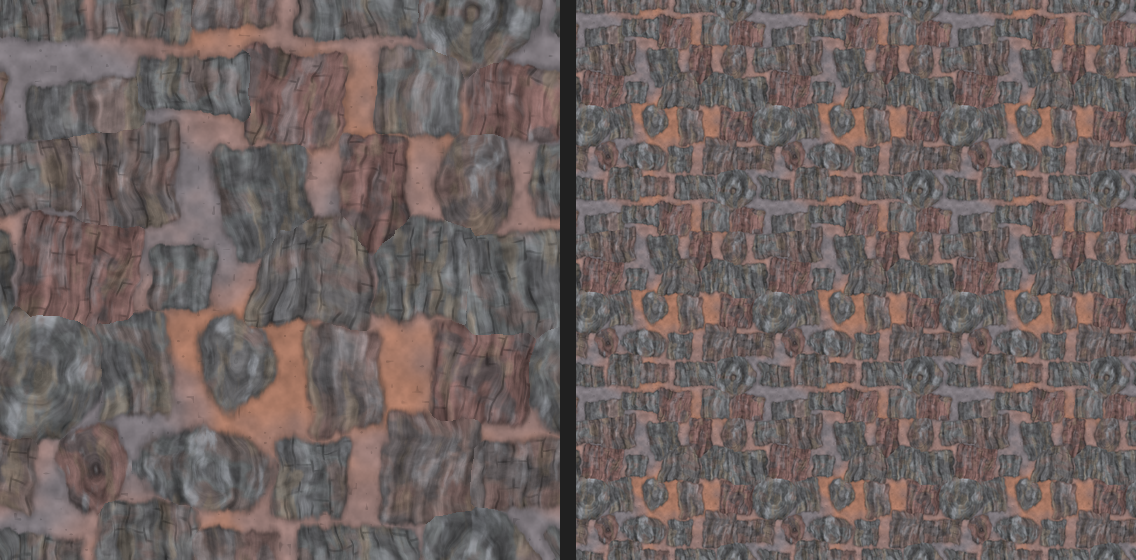
Left, the tile; right, the same tile 3 across and 3 down.
Reproduce this texture procedurally as a three.js fragment shader.

```glsl
// Wall of weathered petrified wood blocks set in pink and mauve mortar, tiling.
varying vec2 vUv;

const float TAU = 6.2831853;
const vec2 GRID = vec2(5.0, 6.0);      // stones across and up, rows must be even
const vec2 NO_WRAP = vec2(997.0);      // period for noise local to one stone

const vec3 SLATE = vec3(0.375, 0.385, 0.39);
const vec3 BROWN = vec3(0.395, 0.345, 0.335);
const vec3 CHARCOAL = vec3(0.29, 0.285, 0.295);
const vec3 RUST = vec3(0.43, 0.33, 0.32);
const vec3 OCHRE = vec3(0.46, 0.41, 0.35);
const vec3 PALE_BLUE = vec3(0.49, 0.50, 0.52);
const vec3 MAUVE = vec3(0.505, 0.48, 0.50);
const vec3 PINK = vec3(0.61, 0.495, 0.475);
const vec3 ORANGE = vec3(0.67, 0.48, 0.40);

struct Stone {
  float dist;   // signed distance to the edge
  vec2 local;   // position from the stone centre
  vec2 id;      // wrapped cell of the stone
  float oval;   // 1 for a rounded log slice
};

float hash(vec2 p) {
  vec3 q = fract(p.xyx * 0.1031);
  q += dot(q, q.yzx + 33.33);
  return fract((q.x + q.y) * q.z);
}

vec2 hash2(vec2 p) {
  return vec2(hash(p), hash(p + 57.0));
}

vec2 wrapCell(vec2 cell, vec2 period) {
  return floor(mod(cell + 0.5, period));
}

mat2 rotation(float angle) {
  return mat2(cos(angle), sin(angle), -sin(angle), cos(angle));
}

float noise(vec2 p, vec2 period) {
  vec2 i = floor(p);
  vec2 f = fract(p);
  f = f * f * (3.0 - 2.0 * f);
  float a = hash(wrapCell(i, period));
  float b = hash(wrapCell(i + vec2(1.0, 0.0), period));
  float c = hash(wrapCell(i + vec2(0.0, 1.0), period));
  float d = hash(wrapCell(i + 1.0, period));
  return mix(mix(a, b, f.x), mix(c, d, f.x), f.y);
}

float fbm(vec2 p, vec2 period) {
  float sum = 0.0;
  float amp = 0.54;
  for (int i = 0; i < 4; i++) {
    sum += amp * noise(p, period);
    p *= 2.0;
    period *= 2.0;
    amp *= 0.5;
  }
  return sum;
}

float boxDistance(vec2 p, vec2 halfSize, float corner) {
  vec2 q = abs(p) - halfSize + corner;
  return length(max(q, 0.0)) + min(max(q.x, q.y), 0.0) - corner;
}

// Nearest stone among jittered, staggered cells.
Stone findStone(vec2 uv, vec2 grid) {
  Stone best = Stone(10.0, vec2(0.0), vec2(0.0), 0.0);
  vec2 cell = floor(uv * grid);
  for (int y = -1; y <= 1; y++) {
    for (int x = -1; x <= 1; x++) {
      vec2 c = cell + vec2(float(x), float(y));
      vec2 id = wrapCell(c, grid);
      vec2 centre = c + 0.5 + 0.32 * (hash2(id + 11.0) - 0.5);
      centre.x += 0.5 * mod(id.y, 2.0) - 0.25;
      float oval = step(0.84, hash(id + 41.0));
      vec2 halfSize = mix(vec2(0.28, 0.30), vec2(0.62, 0.64), hash2(id + 23.0)) / grid;
      halfSize.y *= 1.0 + 0.2 * oval;
      vec2 p = rotation(0.24 * (hash(id + 31.0) - 0.5)) * ((uv * grid - centre) / grid);
      float ellipse = (length(p / halfSize) - 1.0) * min(halfSize.x, halfSize.y);
      float d = mix(boxDistance(p, halfSize, 0.016), ellipse, oval);
      if (d < best.dist) best = Stone(d, p, id, oval);
    }
  }
  return best;
}

// Dark joints between split columns of wood.
float splitLines(vec2 p, float columns) {
  float x = p.x * columns + 0.15 * sin(p.y * 38.0);
  float row = p.y * 17.0 + 9.0 * hash(vec2(floor(x) + 50.0, 3.0));
  float side = 1.0 - smoothstep(0.02, 0.12, min(fract(x), 1.0 - fract(x)));
  float end = 1.0 - smoothstep(0.01, 0.06, min(fract(row), 1.0 - fract(row)));
  return max(side, end * 0.8) * smoothstep(0.3, 0.65, noise(p * 45.0 + 90.0, NO_WRAP));
}

vec3 stoneColor(Stone s) {
  vec2 seed = s.id * 29.0 + 100.0;
  float kind = hash(s.id + 61.0);
  vec2 grain = rotation(0.3 * (kind - 0.5)) * s.local;
  grain.x = mix(grain.x, length(s.local * vec2(1.0, 0.6)), s.oval);
  grain.x += mix(0.004, 0.016, s.oval) * (noise(s.local * 30.0 + seed, NO_WRAP) - 0.5);
  float fibre = fbm(grain * vec2(72.0, 8.0) + seed, NO_WRAP);
  float grit = fbm(s.local * 70.0 + seed + 20.0, NO_WRAP);
  float patches = fbm(s.local * 19.0 + seed + 40.0, NO_WRAP);
  float stain = fbm(s.local * vec2(36.0, 14.0) + seed + 80.0, NO_WRAP);
  vec3 col = mix(SLATE, BROWN, smoothstep(0.35, 0.6, kind));
  col = mix(col, RUST, smoothstep(0.78, 0.9, kind));
  col = mix(col, mix(BROWN, RUST, kind), 0.7 * smoothstep(0.48, 0.66, patches));
  col = mix(col, CHARCOAL, 0.65 * smoothstep(0.5, 0.34, patches));
  col = mix(col, OCHRE, 0.5 * smoothstep(0.56, 0.74, stain));
  col = mix(col, PALE_BLUE, smoothstep(0.46, 0.28, stain) * mix(0.4, 0.8, s.oval));
  col *= 0.34 + 0.92 * fibre + 0.44 * grit;
  float split = splitLines(grain, 38.0) * step(0.4, hash(s.id + 71.0));
  return col * (1.0 - 0.26 * split * (1.0 - s.oval));
}

vec3 mortarColor(vec2 uv) {
  float drift = 0.15 * sin(TAU * (uv.x - 0.3)) + 0.1 * sin(TAU * (uv.x + 2.0 * uv.y));
  float warmth = fbm(uv * 5.0, vec2(5.0)) + drift;
  vec3 col = mix(MAUVE, PINK, smoothstep(0.36, 0.68, warmth));
  col = mix(col, ORANGE, smoothstep(0.68, 0.9, warmth));
  col *= 0.82 + 0.32 * fbm(uv * 40.0, vec2(40.0));
  float pits = smoothstep(0.86, 0.96, noise(uv * 110.0, vec2(110.0)));
  return col * (1.0 - 0.14 * pits);
}

void main() {
  // Bend outlines, then chip them along the grain; rows straddle the tile edge.
  vec2 bend = vec2(fbm(vUv * 9.0, vec2(9.0)), fbm(vUv * 9.0 + 4.0, vec2(9.0))) - 0.5;
  Stone s = findStone(vUv + 0.045 * bend + vec2(0.0, 0.5) / GRID, GRID);
  vec2 chipScale = vec2(60.0, 24.0);
  float edge = s.dist + 0.02 * (fbm(vUv * chipScale, chipScale) - 0.5);

  // Soft contact shadow on the mortar, darker rim on the stone.
  vec3 mortar = mortarColor(vUv) * mix(0.84, 1.0, smoothstep(0.0, 0.014, edge));
  vec3 stone = stoneColor(s) * mix(0.84, 1.0, smoothstep(0.0, 0.01, -edge));
  float softness = mix(0.0015, 0.008, noise(vUv * 6.0, vec2(6.0)));
  gl_FragColor = vec4(mix(stone, mortar, smoothstep(-softness, softness, edge)), 1.0);
}
```
